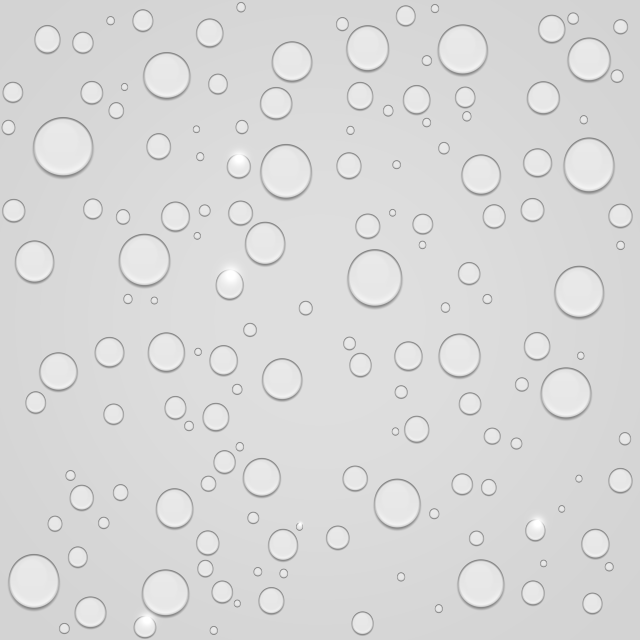
A three.js fragment shader for this texture:

```glsl
// Clear water drops of many sizes on a soft grey sheet, some with a white glint.
// Three jittered grids hold large, medium and small drops; a smaller drop is
// dropped where a larger one is in its way. Each is shaded by its edge distance.
varying vec2 vUv;

// Layer: cells per side, smallest radius, largest radius, share of filled cells
const vec4 LARGE = vec4(6.0, 0.029, 0.046, 0.70);
const vec4 MEDIUM = vec4(10.0, 0.015, 0.025, 0.85);
const vec4 SMALL = vec4(14.0, 0.005, 0.013, 0.74);

const float SHEET_CENTER = 0.87;
const float SHEET_CORNER = 0.828;
const float RIM_GREY = 0.44;
const float SHADOW_GREY = 0.46;
const float EDGE_BLUR = 0.0011;

float hash(vec2 p) {
  return fract(sin(dot(p, vec2(127.1, 311.7))) * 43758.5453);
}

// Drop of a cell as center and radius; the radius is 0 for an empty cell
vec3 dropInCell(vec2 cell, vec4 layer) {
  vec2 key = cell + layer.x * 3.7;
  float size = hash(key + 11.3);
  float radius = mix(layer.y, layer.z, size * mix(size, 1.0, 0.5));
  float reach = 0.47 - radius * layer.x;
  vec2 jitter = vec2(hash(key + 23.1), hash(key + 37.9)) * 2.0 - 1.0;
  float present = step(hash(key + 51.7), layer.w);
  return vec3((cell + 0.5 + jitter * reach) / layer.x, radius * present);
}

// 1 where a drop would touch any drop of a larger layer
float crowding(vec3 drop, vec4 layer) {
  vec2 home = floor(drop.xy * layer.x);
  float blocked = 0.0;
  for (int j = -1; j <= 1; j++) {
    for (int i = -1; i <= 1; i++) {
      vec3 other = dropInCell(home + vec2(float(i), float(j)), layer);
      float gap = length(drop.xy - other.xy) - drop.z - other.z * 1.12;
      if (other.z > 0.0 && gap < 0.004) blocked = 1.0;
    }
  }
  return blocked;
}

// Shadow, lens body, dark upper rim and bright lower crescent
float shadeDrop(float tone, vec2 p, float radius) {
  float dist = length(p);
  float edge = dist - radius;
  float up = p.y / max(dist, 0.0001);
  vec2 q = p / radius;

  float shadowEdge = length(p + vec2(0.0, 0.09 * radius + 0.0006)) - radius;
  float shadow = 1.0 - smoothstep(-0.10 * radius, 0.05 * radius + 0.001, shadowEdge);
  tone = mix(tone, SHADOW_GREY, 0.85 * shadow);

  float body = 0.900 - 0.012 * q.y;
  float gloss = 1.0 - smoothstep(0.52, 0.66, length((q - vec2(-0.08, 0.16)) * vec2(1.0, 0.9)));
  body += 0.018 * gloss * (0.5 + q.y);
  float crescent = smoothstep(-0.32, -0.04, edge / radius) * smoothstep(0.0, 0.9, -up);
  body = mix(body, 0.97, 0.75 * crescent);

  float rimWidth = 0.0022 + 0.05 * radius;
  float rim = smoothstep(-rimWidth, 0.0, edge);
  float rimStrength = mix(0.25, 0.92, smoothstep(-0.8, 0.9, up));
  body = mix(body, RIM_GREY, rim * rimStrength);

  float inside = 1.0 - smoothstep(-EDGE_BLUR, EDGE_BLUR, edge);
  return mix(tone, body, inside);
}

// Soft white light caught near the top of a drop
float addGlint(float tone, vec2 p, float radius, float lean) {
  vec2 q = (p - radius * vec2(lean, 0.62)) / radius;
  float glow = exp(-dot(q, q) * 2.6);
  return mix(tone, 1.0, min(1.0, 1.25 * glow));
}

float drawLayer(float tone, vec2 uv, vec4 layer, float avoidLarge, float avoidMedium) {
  vec2 home = floor(uv * layer.x);
  for (int j = -1; j <= 1; j++) {
    for (int i = -1; i <= 1; i++) {
      vec2 cell = home + vec2(float(i), float(j));
      vec3 drop = dropInCell(cell, layer);
      vec2 p = uv - drop.xy;
      if (drop.z > 0.0 && length(p) < 2.6 * drop.z) {
        float blocked = 0.0;
        if (avoidLarge > 0.5) blocked += crowding(drop, LARGE);
        if (avoidMedium > 0.5) blocked += crowding(drop, MEDIUM);
        if (blocked < 0.5) {
          p.x *= mix(0.96, 1.07, hash(cell + 67.3));
          tone = shadeDrop(tone, p, drop.z);
          float lean = hash(cell + 83.9) * 0.5 - 0.25;
          if (hash(cell + layer.x + 97.1) < 0.08) tone = addGlint(tone, p, drop.z, lean);
        }
      }
    }
  }
  return tone;
}

void main() {
  float fromCenter = length(vUv - 0.5);
  float tone = mix(SHEET_CENTER, SHEET_CORNER, smoothstep(0.1, 0.7, fromCenter));
  tone = drawLayer(tone, vUv, LARGE, 0.0, 0.0);
  tone = drawLayer(tone, vUv, MEDIUM, 1.0, 0.0);
  tone = drawLayer(tone, vUv, SMALL, 1.0, 1.0);
  gl_FragColor = vec4(vec3(tone), 1.0);
}
```
